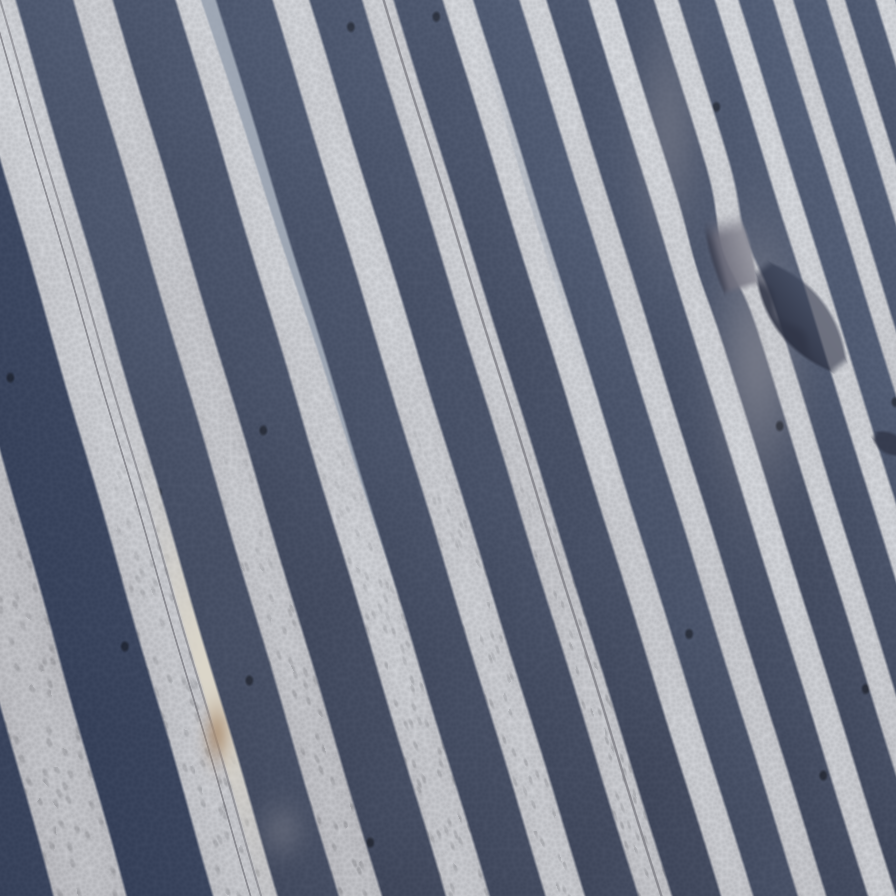
Reproduce this texture procedurally as a three.js fragment shader.

```glsl
// Slanted pale ribs of a sheet-metal wall receding to the right over blue-grey pans.
// A projective map turns canvas space into a rib count; seams, worn flanks, rust,
// specks and creased dents are laid over it with distance functions and cellular noise.
varying vec2 vUv;

const float FIRST_RIB = 0.104;   // x of rib 0 at the top edge
const float LEAN = 0.298;        // rightward drift from top to bottom
const float PITCH = 0.1202;      // spacing at rib 0
const float RECEDE = 0.045;      // perspective shrink per rib
const float HALF_RIB = 0.197;    // half rib width, in pitches
const float WIDE_RIB = 0.258;    // the same for the leftmost ribs
const float SOFT = 0.0022;       // edge softness on the canvas

const vec3 RIB_LIGHT = vec3(0.81, 0.82, 0.84);
const vec3 RIB_GREY = vec3(0.69, 0.69, 0.71);
const vec3 FLANK = vec3(0.59, 0.63, 0.69);
const vec3 SEAM = vec3(0.46, 0.46, 0.49);
const vec3 CREAM = vec3(0.86, 0.84, 0.79);
const vec3 RUST = vec3(0.66, 0.54, 0.42);
const vec3 PAN_BLUE = vec3(0.325, 0.37, 0.465);
const vec3 PAN_DARK = vec3(0.255, 0.285, 0.365);
const vec3 PAN_HAZE = vec3(0.50, 0.51, 0.56);
const vec3 CREASE = vec3(0.19, 0.21, 0.28);

float hash(vec2 p) { return fract(sin(dot(p, vec2(127.1, 311.7))) * 43758.545); }

// Distance to the nearest scattered point, and that point's random value
vec2 cellular(vec2 p) {
  vec2 cell = floor(p), best = vec2(2.0, 0.0);
  for (int j = -1; j <= 1; j++)
    for (int i = -1; i <= 1; i++) {
      vec2 c = cell + vec2(float(i), float(j));
      float d = length(c + vec2(hash(c), hash(c + 19.3)) - p);
      if (d < best.x) best = vec2(d, hash(c + 7.7));
    }
  return best;
}

float waves(vec2 p) {
  return (sin(p.x * 11.0 + 2.0 * sin(p.y * 7.0)) + sin(p.y * 17.0 - p.x * 9.0)
        + 0.5 * sin(p.x * 37.0 + p.y * 29.0)) / 2.5;
}

float glow(vec2 p, vec2 centre, vec2 radius) {
  vec2 d = (p - centre) / radius;
  return exp(-dot(d, d));
}

// Tilted, tapering dent: xy are local coordinates in -1..1, z is coverage
vec3 dent(vec2 p, vec2 centre, vec2 size, float angle, float taper) {
  vec2 axis = vec2(cos(angle), sin(angle)), d = p - centre;
  vec2 q = vec2(dot(d, axis), dot(d, vec2(-axis.y, axis.x))) / size;
  float edge = max(abs(q.x) - 1.0, abs(q.y) - 1.0 + taper * q.x * q.x) * size.y;
  return vec3(q, 1.0 - smoothstep(-SOFT, SOFT * 1.5, edge));
}

float line(float d, float width) { return 1.0 - smoothstep(width * 0.4, width * 1.6, abs(d)); }

void main() {
  vec2 p = vec2(vUv.x, 1.0 - vUv.y);   // y runs down the ribs
  float t = p.y;

  // Projective rib coordinate, pushed sideways at the upper dent
  float recede = RECEDE + 0.005 * t;
  float q = (p.x - FIRST_RIB - LEAN * t) / (PITCH + 0.006 * t);
  float u = q / (1.0 - recede * q);
  float pitch = (PITCH + 0.006 * t) / pow(1.0 + recede * u, 2.0);
  u += 0.16 * glow(p, vec2(0.815, 0.275), vec2(0.035, 0.05));
  u += 0.004 * sin(t * 23.0 + floor(u + 0.5) * 2.0);

  // Rib profile: s runs from -1 to 1 across the rib
  float id = floor(u + 0.5);
  float vary = hash(vec2(id, 3.0));
  float isWide = step(id, -0.5);
  float halfRib = mix(HALF_RIB + 0.03 * (vary - 0.5) + 0.008 * t, WIDE_RIB, isWide);
  float shift = id < -1.5 ? -0.13 : 0.04 * isWide;
  float across = u - id - shift;
  float s = across / halfRib;
  float rib = 1.0 - smoothstep(-SOFT, SOFT, (abs(across) - halfRib) * pitch);

  // Shared texture
  float blotch = waves(p);
  float grain = cellular(p * 190.0).x - 0.45;
  vec2 fleck = cellular(vec2(u * 14.0, t * 55.0));

  // Pans: bluer at the top right, darker at the bottom
  float panId = floor(u);
  float deep = 0.12 + 0.75 * t - 0.22 * p.x + 0.35 * hash(vec2(panId, 8.0)) + 0.1 * blotch;
  vec3 pan = mix(PAN_BLUE, PAN_DARK, clamp(deep, 0.0, 1.0));
  pan = mix(pan, vec3(0.20, 0.25, 0.36), 0.6 * step(u, -1.0));
  pan += 0.025 * (fract(u) - 0.5) + 0.03 * grain;
  float haze = 0.75 * glow(p, vec2(0.845, 0.40), vec2(0.045, 0.13))
             + 0.5 * glow(p, vec2(0.745, 0.15), vec2(0.035, 0.11))
             + 0.55 * glow(p, vec2(0.315, 0.925), vec2(0.025, 0.03)) * (0.7 + 0.5 * blotch);
  pan = mix(pan, PAN_HAZE, clamp(haze, 0.0, 1.0));
  vec2 speck = cellular(p * vec2(9.0, 7.0) + 4.0);
  pan *= 1.0 - 0.4 * step(0.72, speck.y) * (1.0 - smoothstep(0.02, 0.055, speck.x));

  // Ribs: pale crown, greyer lower down and to the left
  float lit = 0.72 - 0.4 * t + 0.25 * p.x + 0.25 * (vary - 0.5) + 0.2 * (0.5 - s * s) + 0.12 * blotch;
  vec3 metal = mix(RIB_GREY, RIB_LIGHT, clamp(lit, 0.0, 1.0)) + 0.07 * grain;
  float wear = smoothstep(0.3, 0.8, t) * step(id, 3.5) * step(0.62, fleck.y);
  metal -= 0.09 * wear * (1.0 - smoothstep(0.1, 0.4, fleck.x));
  float flank = step(abs(id - 1.0), 0.1) * smoothstep(-0.08, 0.08, s - 0.25 - 1.2 * t)
    + 0.5 * step(abs(id - 4.0), 0.1) * smoothstep(0.45, 0.65, s) * glow(p, vec2(0.58, 0.23), vec2(0.12));
  metal = mix(metal, FLANK, 0.85 * flank);

  // Lapped seams, pale bent edge and rust
  float scale = halfRib * pitch;
  float seam = step(abs(id - 3.0), 0.1) * line((s - 0.36) * scale, 0.0014)
    + step(abs(id + 1.0), 0.1) * (line((s - 0.15) * scale, 0.001) + 0.8 * line((s - 0.48) * scale, 0.0012));
  float bent = step(abs(id + 1.0), 0.1) * smoothstep(0.45, 0.6, s);
  metal = mix(metal, CREAM, bent * glow(p, vec2(0.24, 0.75), vec2(0.1, 0.17)));
  metal = mix(metal, SEAM, 0.7 * clamp(seam, 0.0, 1.0));
  metal = mix(metal, RUST, 0.7 * glow(p, vec2(0.242, 0.82), vec2(0.014, 0.03)));
  vec3 color = mix(pan, metal, rib);

  // Dents: shaded metal folding into a dark crease
  vec3 upper = dent(p, vec2(0.815, 0.279), vec2(0.043, 0.022), 1.3, 0.15);
  vec3 upperTone = mix(vec3(0.40, 0.40, 0.46), vec3(0.58, 0.58, 0.62), 0.5 - 0.5 * upper.y + 0.2 * blotch);
  upperTone = mix(upperTone, CREASE, 0.7 * smoothstep(0.45, 1.0, upper.y));
  color = mix(color, upperTone, 0.9 * upper.z * smoothstep(-1.0, -0.3, upper.x));
  vec3 lower = dent(p, vec2(0.894, 0.354), vec2(0.068, 0.029), 0.91, 0.65);
  vec3 lowerTone = mix(mix(CREASE, PAN_BLUE, 0.35 - 0.3 * lower.y), vec3(0.47, 0.48, 0.53), 0.8 * rib);
  lowerTone = mix(lowerTone, CREASE, 0.75 * smoothstep(0.25, 0.75, lower.y + 0.2 * sin(lower.x * 7.0)));
  color = mix(color, lowerTone, lower.z);
  vec3 corner = dent(p, vec2(0.993, 0.495), vec2(0.018, 0.011), 0.5, 0.6);
  color = mix(color, CREASE, 0.8 * corner.z);

  gl_FragColor = vec4(color, 1.0);
}
```
